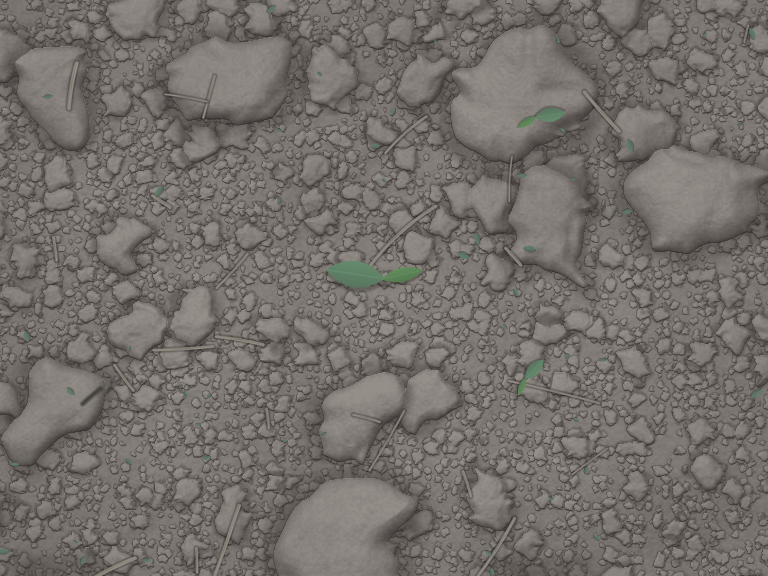
A Shadertoy shader for this texture:

```glsl
// Dry crumbly soil with clods, scattered straw and young green seedlings.
#define BRIGHTNESS 0.89
#define RELIEF 0.50
#define CREVICE 0.42
#define CLOD_HEIGHT 0.55
#define ROUGHNESS 0.0075
#define STRAWS 26
#define SPROUTS 48
#define SOIL_DARK vec3(0.19, 0.17, 0.16)
#define SOIL_LIGHT vec3(0.565, 0.542, 0.522)
#define STRAW_PALE vec3(0.58, 0.55, 0.51)
#define LEAF_GREEN vec3(0.39, 0.53, 0.42)
#define SPROUT_GREEN vec3(0.38, 0.48, 0.41)

float hash(vec2 p) {
    return fract(sin(dot(p, vec2(127.1, 311.7))) * 43758.5453);
}

vec2 hash2(vec2 p) {
    return vec2(hash(p), hash(p + 17.3));
}

float noise(vec2 p) {
    vec2 i = floor(p), f = fract(p);
    f = f * f * (3.0 - 2.0 * f);
    return mix(mix(hash(i), hash(i + vec2(1, 0)), f.x),
               mix(hash(i + vec2(0, 1)), hash(i + vec2(1, 1)), f.x), f.y);
}

float fbm(vec2 p) {
    float sum = 0.0, amp = 0.5;
    for (int i = 0; i < 4; i++) {
        sum += amp * noise(p);
        p = p * 2.03 + 11.7;
        amp *= 0.5;
    }
    return sum;
}

// Rotates p into a frame turned by angle a.
vec2 turn(vec2 p, float a) {
    float c = cos(a), s = sin(a);
    return vec2(c * p.x + s * p.y, c * p.y - s * p.x);
}

// One layer of lumps: x = dome height, y = shade around their feet.
// The share of filled cells runs from amount.x (left) to amount.y (right).
vec2 clods(vec2 p, float size, vec2 amount) {
    vec2 q = p / size;
    q += 0.28 * (vec2(noise(q * 3.0), noise(q * 3.0 + 40.0)) - 0.5);
    q += 0.10 * (vec2(noise(q * 8.0), noise(q * 8.0 + 70.0)) - 0.5);
    vec2 result = vec2(0.0);
    for (int j = -1; j <= 1; j++)
    for (int i = -1; i <= 1; i++) {
        vec2 cell = floor(q) + vec2(i, j);
        vec2 seed = cell + size * 913.0;
        float share = mix(amount.x, amount.y, smoothstep(0.2, 1.1, cell.x * size));
        if (hash(seed + 5.1) > share) continue;
        vec2 shape = hash2(seed + 31.9);
        float radius = mix(0.24, 0.50, shape.x);
        vec2 o = q - cell - 0.5 - 0.6 * (hash2(seed) - 0.5);
        o = turn(o, shape.y * 6.28) / radius * vec2(1.0, 1.2);
        float d = mix(length(o), max(abs(o.x), abs(o.y)), 0.4);
        float dome = radius * size * CLOD_HEIGHT * sqrt(max(0.0, 1.0 - d * d * d));
        result = max(result, vec2(dome, smoothstep(1.5, 0.95, d)));
    }
    return result;
}

// Stacks a layer: higher lumps cover what lies below, others shade it.
void stack(inout vec2 ground, vec2 layer) {
    float cover = smoothstep(0.0, 0.003, layer.x - ground.x);
    ground.y = mix(ground.y * (1.0 - CREVICE * layer.y), 1.0, cover);
    ground.x = max(ground.x, layer.x);
}

// x = height, y = openness to the sky.
vec2 soil(vec2 p) {
    vec2 ground = vec2(0.0, 0.88);
    stack(ground, clods(p, 0.016, vec2(0.75, 0.65)));
    stack(ground, clods(p + 3.1, 0.030, vec2(0.70, 0.50)));
    stack(ground, clods(p + 5.7, 0.056, vec2(0.65, 0.35)));
    stack(ground, clods(p + 8.2, 0.110, vec2(0.45, 0.25)));
    stack(ground, clods(p + 1.4, 0.270, vec2(0.48, 0.16)));
    ground.x += ROUGHNESS * fbm(p * 34.0) + 0.05 * noise(p * 5.0);
    return ground;
}

// Signed width of a pointed leaf, negative inside.
float leaf(vec2 p, vec2 halfSize) {
    float x = p.x / halfSize.x;
    return max(abs(p.y) - halfSize.y * (1.0 - x * x), abs(p.x) - halfSize.x);
}

void paintLeaf(inout vec3 col, vec2 p, vec2 halfSize, vec3 tint, float px) {
    float shadow = leaf(p + vec2(-0.1, 0.25) * halfSize.y, halfSize);
    col *= 1.0 - 0.25 * smoothstep(0.3 * halfSize.y, -0.1 * halfSize.y, shadow);
    float vein = smoothstep(0.12, 0.0, abs(p.y) / halfSize.y);
    tint *= 0.95 + 0.07 * vein + 0.08 * p.y / halfSize.y;
    col = mix(col, tint, smoothstep(px, -px, leaf(p, halfSize)));
}

// Two unequal seed leaves that meet at the origin.
void paintSeedling(inout vec3 col, vec2 p, float angle, float scale, float px) {
    p = turn(p, angle) / scale;
    px /= scale;
    paintLeaf(col, turn(p - vec2(-0.048, 0.014), -0.15), vec2(0.052, 0.023), LEAF_GREEN, px);
    paintLeaf(col, turn(p - vec2(0.034, 0.013), 0.22), vec2(0.037, 0.012),
              LEAF_GREEN * vec3(0.97, 1.02, 0.85), px);
}

void mainImage(out vec4 fragColor, in vec2 fragCoord) {
    vec2 p = fragCoord / iResolution.y;
    float px = 0.8 / iResolution.y, aspect = iResolution.x / iResolution.y;

    // Soft daylight on the soil
    vec2 e = vec2(0.002, 0.0), ground = soil(p);
    vec2 slope = vec2(soil(p + e.xy).x, soil(p + e.yx).x) - ground.x;
    vec3 normal = normalize(vec3(-slope / e.x, 1.0));
    vec3 sun = normalize(vec3(-0.2, 0.5, 1.0));
    float tone = BRIGHTNESS + RELIEF * (dot(normal, sun) / sun.z - 1.0);
    tone *= mix(1.0, ground.y, 0.9) * (0.96 + 0.2 * fbm(p * 6.0));
    tone += 0.10 * (noise(p * 260.0) - 0.5);
    vec2 edge = fragCoord / iResolution.xy - 0.5;
    tone *= 1.03 - 0.22 * dot(edge, edge);
    vec3 col = mix(SOIL_DARK, SOIL_LIGHT, clamp(tone, 0.1, 1.05));

    // Bent straws, a few of them charred
    for (int i = 0; i < STRAWS; i++) {
        vec2 id = vec2(i, 3.7), at = hash2(id), look = hash2(id + 51.0);
        vec2 q = turn(p - vec2(pow(at.x, 1.4) * aspect, at.y), (look.x - 0.35) * 3.0);
        float len = mix(0.015, 0.10, look.y * look.y);
        q.y += (hash(id + 9.0) - 0.5) * 3.0 * q.x * q.x;
        float width = mix(0.0014, 0.0036, hash(id + 77.0));
        float d = length(vec2(max(abs(q.x) - len, 0.0), q.y)) - width;
        vec3 tint = STRAW_PALE * (hash(id + 23.0) < 0.12 ? 0.5 : 1.0);
        tint *= 0.86 + 0.2 * noise(q * vec2(40.0, 500.0));
        col *= 1.0 - 0.3 * smoothstep(0.005, 0.0, d);
        col = mix(col, tint, smoothstep(px, -px, d));
    }

    // Tiny sprouts, then the larger seedlings
    for (int i = 0; i < SPROUTS; i++) {
        vec2 id = vec2(i, 8.3), look = hash2(id + 64.0);
        vec2 q = turn(p - hash2(id) * vec2(aspect, 1.0), look.x * 6.28);
        paintLeaf(col, q, mix(0.005, 0.012, look.y * look.y) * vec2(1.0, 0.45), SPROUT_GREEN, px);
    }
    paintSeedling(col, p - vec2(0.665, 0.510), 0.0, 1.0, px);
    paintSeedling(col, p - vec2(0.930, 0.800), 3.45, 0.52, px);
    paintSeedling(col, p - vec2(0.910, 0.345), 4.10, 0.45, px);
    fragColor = vec4(col, 1.0);
}
```
